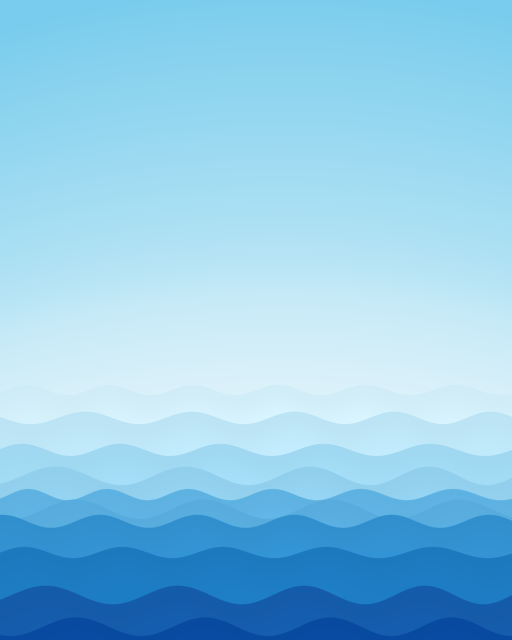
Write a WebGL 1 fragment shader that draws this background.

```glsl
precision highp float;
uniform vec2 u_resolution;

#define SKY_TOP vec3(0.475, 0.800, 0.928)
#define SKY_MID vec3(0.735, 0.902, 0.962)
#define SKY_LOW vec3(0.875, 0.950, 0.982)
#define SKY_ARC 0.22
#define GLOW_X 0.55
#define FADE_DEPTH 0.07
#define FADE_LIFT 0.045
#define TAU 6.2832

// Dome-shaped gradient, brightest just above the water
vec3 skyColor(vec2 p) {
    float dx = p.x - GLOW_X;
    float h = p.y + SKY_ARC * dx * dx;
    vec3 sky = mix(SKY_LOW, SKY_MID, smoothstep(0.32, 0.66, h));
    return mix(sky, SKY_TOP, clamp((h - 0.54) / 0.48, 0.0, 1.0));
}

// shape = (level, amplitude, period, first crest); bend varies crest spacing
vec3 addWave(vec3 below, vec2 p, vec4 shape, float bend, vec3 tint) {
    float dx = p.x - 0.5;
    float x = p.x - bend * (6.0 * dx * dx - 0.5);
    float angle = TAU * (x - shape.w) / shape.z;
    float depth = shape.x + shape.y * cos(angle) - p.y;

    // Divide by the slope so the edge stays equally soft all along
    float slope = TAU * shape.y / shape.z * sin(angle) * u_resolution.y / u_resolution.x;
    float pixel = sqrt(1.0 + slope * slope) / u_resolution.y;
    float cover = smoothstep(-0.75, 0.75, depth / pixel);

    // Pale water thins out below its crest, more so near the glow
    float glow = 1.0 - abs(p.x - GLOW_X);
    float lift = FADE_LIFT * glow * smoothstep(0.0, FADE_DEPTH, depth);
    return mix(below, tint + lift * tint, cover);
}

void main() {
    vec2 p = gl_FragCoord.xy / u_resolution;
    vec3 color = skyColor(p);

    // Distant pale swells
    color = addWave(color, p, vec4(0.3906, 0.0080, 0.168, 0.045), 0.012,
                    mix(vec3(0.800, 0.920, 0.965), color, 0.3));
    color = addWave(color, p, vec4(0.3470, 0.0098, 0.200, 0.169), -0.014, vec3(0.735, 0.892, 0.958));
    color = addWave(color, p, vec4(0.2970, 0.0095, 0.201, 0.034), 0.012, vec3(0.625, 0.845, 0.942));
    color = addWave(color, p, vec4(0.2565, 0.0145, 0.242, 0.115), -0.015, vec3(0.570, 0.812, 0.928));

    // Middle blues
    color = addWave(color, p, vec4(0.2272, 0.0088, 0.167, 0.042), 0.020, vec3(0.370, 0.697, 0.883));
    color = addWave(color, p, vec4(0.2044, 0.0150, 0.250, 0.148), 0.0, vec3(0.345, 0.675, 0.868));
    color = addWave(color, p, vec4(0.1855, 0.0102, 0.190, 0.195), 0.0, vec3(0.195, 0.562, 0.808));
    color = addWave(color, p, vec4(0.1367, 0.0088, 0.201, 0.039), 0.012, vec3(0.112, 0.475, 0.745));

    // Deep foreground
    color = addWave(color, p, vec4(0.0703, 0.0145, 0.245, 0.097), -0.015, vec3(0.080, 0.355, 0.662));
    color = addWave(color, p, vec4(0.0208, 0.0145, 0.245, 0.151), -0.010, vec3(0.035, 0.290, 0.630));

    gl_FragColor = vec4(color, 1.0);
}
```
